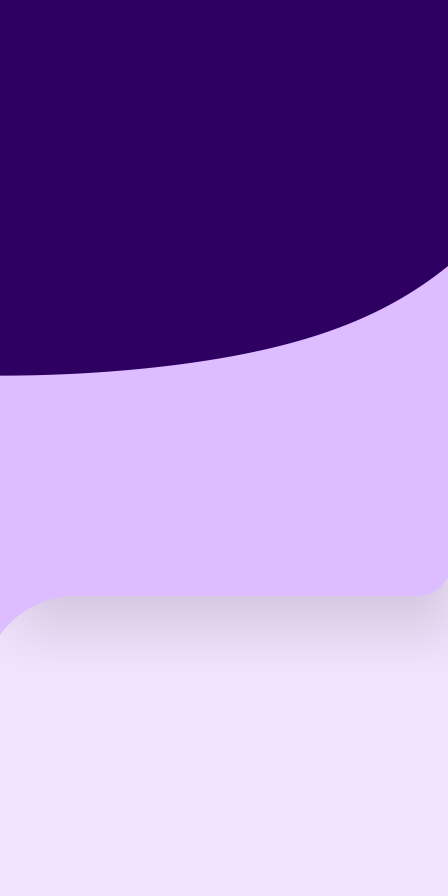
This background is drawn by a WebGL 1 fragment shader. Its source:

```glsl
precision highp float;
// Layered flat waves: a dark violet field with a sweeping lower edge, a lilac
// band, and a pale panel with one rounded and one flared corner. Each edge is
// a height curve y(x); a soft shadow falls from the band onto the panel.

uniform vec2 u_resolution;

// Lower edge of the dark field: a shallow parabola that steepens to the right.
float sweepHeight(float x) {
  x = max(x, 0.0);
  return 1.1615 + 0.1523 * x * x + 0.0924 * pow(x, 5.5);
}

// Vertical rise of a circular arc at horizontal distance d from its tangent point.
float arcRise(float d, float radius) {
  d = clamp(d, 0.0, radius);
  return radius - sqrt(radius * radius - d * d);
}

// Top of the panel: rounded down on the left, flared up on the right.
float panelHeight(float x) {
  return 0.6693 - arcRise(0.169 - x, 0.2083) + arcRise(x - 0.932, 0.0755);
}

// Antialiased coverage above a curve, from height difference and local slope.
float coverAbove(float gap, float slope, float pixel) {
  return clamp(0.5 + gap / (pixel * sqrt(1.0 + slope * slope)), 0.0, 1.0);
}

void main() {
  // Canvas spans 1 unit across and 2 units up.
  vec2 p = gl_FragCoord.xy / u_resolution * vec2(1.0, 2.0);
  float pixel = 2.0 / u_resolution.y;
  float stepX = 0.001;

  vec3 violet = vec3(0.18, 0.0, 0.38);
  vec3 lilac = vec3(0.867, 0.741, 1.0);
  vec3 pale = vec3(0.95, 0.894, 1.0);

  // Panel shadow, weaker toward both sides.
  float shadow = smoothstep(0.463, 0.724, p.y)
               * smoothstep(-0.11, 0.16, p.x)
               * smoothstep(-0.13, 0.10, 1.0 - p.x);
  vec3 color = pale * (1.0 - 0.13 * shadow);

  // Lilac band over the panel.
  float panelY = panelHeight(p.x);
  float panelSlope = (panelHeight(p.x + stepX) - panelHeight(p.x - stepX)) / (2.0 * stepX);
  color = mix(color, lilac, coverAbove(p.y - panelY, panelSlope, pixel));

  // Dark field over the band.
  float sweepY = sweepHeight(p.x);
  float sweepSlope = (sweepHeight(p.x + stepX) - sweepHeight(p.x - stepX)) / (2.0 * stepX);
  color = mix(color, violet, coverAbove(p.y - sweepY, sweepSlope, pixel));

  gl_FragColor = vec4(color, 1.0);
}
```
